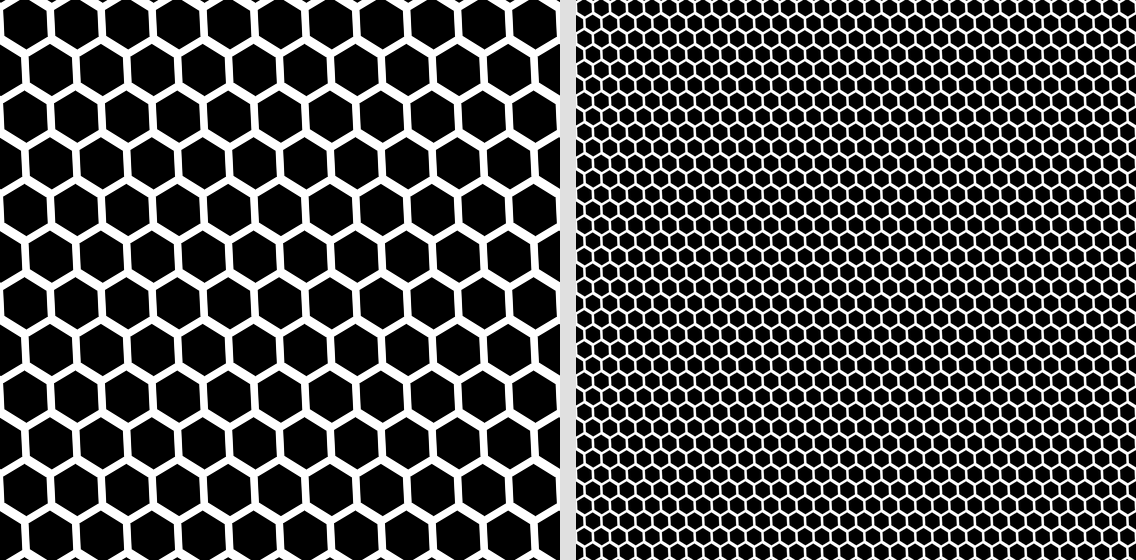
Left: one tile. Right: repeated 3 by 3.
This pattern is drawn by a three.js fragment shader. Its source:

```glsl
// Honeycomb of slightly tilted black hexagons divided by white lines of uneven width.
#define COLUMNS 11.0
#define ROWS 12.0
#define EDGE_ANGLES vec3(58.2, 2.8, -59.1)
#define EDGE_DISTANCES vec3(0.0388, 0.0386, 0.0409)
#define SOFTNESS 0.0011
#define CELL_COLOR vec3(0.0)
#define LINE_COLOR vec3(1.0)

varying vec2 vUv;

// Signed distance to a hexagon given by three pairs of parallel edges.
float hexagonDistance(vec2 p) {
  vec3 angle = radians(EDGE_ANGLES);
  vec3 edge = abs(p.x * cos(angle) + p.y * sin(angle)) - EDGE_DISTANCES;
  return max(edge.x, max(edge.y, edge.z));
}

// Offset from the nearest centre of a rectangular lattice.
vec2 latticeOffset(vec2 p, vec2 origin, vec2 period) {
  return (fract((p - origin) / period + 0.5) - 0.5) * period;
}

void main() {
  // Two interleaved lattices hold the even and the odd rows.
  vec2 period = vec2(1.0 / COLUMNS, 2.0 / ROWS);
  vec2 evenRow = latticeOffset(vUv, period * vec2(0.0, 0.25), period);
  vec2 oddRow = latticeOffset(vUv, period * vec2(0.5, 0.75), period);
  float dist = min(hexagonDistance(evenRow), hexagonDistance(oddRow));

  // Lines fill the space between the hexagons.
  float line = smoothstep(-SOFTNESS, SOFTNESS, dist);
  gl_FragColor = vec4(mix(CELL_COLOR, LINE_COLOR, line), 1.0);
}
```
